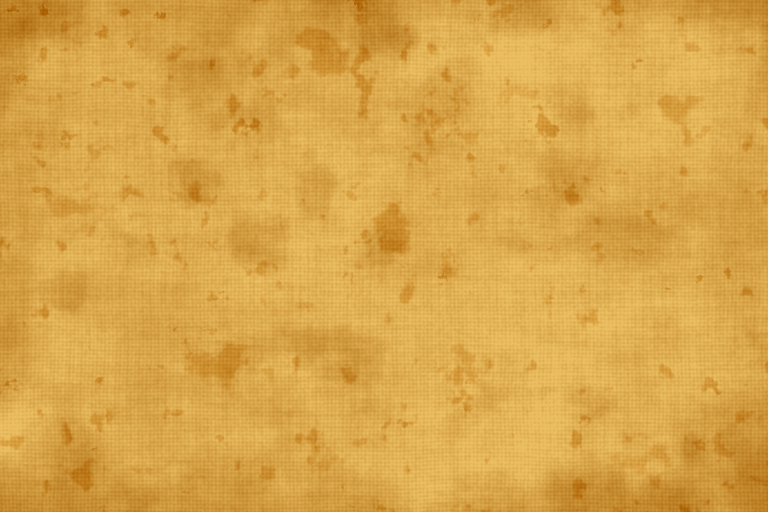
Write a Shadertoy shader that draws this texture.

```glsl
// Aged golden canvas: fine woven threads, cloudy fading, ragged brown stains and worn edges.

float hash(vec2 p)
{
    vec3 q = fract(vec3(p.xyx) * 0.1031);
    q += dot(q, q.yzx + 33.33);
    return fract((q.x + q.y) * q.z);
}

float noise(vec2 p)
{
    vec2 cell = floor(p), f = fract(p);
    f = f * f * (3.0 - 2.0 * f);
    float low = mix(hash(cell), hash(cell + vec2(1, 0)), f.x);
    float high = mix(hash(cell + vec2(0, 1)), hash(cell + vec2(1, 1)), f.x);
    return mix(low, high, f.y);
}

float fbm(vec2 p)
{
    float sum = 0.0, amplitude = 0.516;
    for (int octave = 0; octave < 5; octave++) {
        sum += amplitude * noise(p);
        p = mat2(1.6, 1.2, -1.2, 1.6) * p + 17.3;
        amplitude *= 0.5;
    }
    return sum;
}

// Ragged blots, at most one per grid cell; size is relative to the cell
float blots(vec2 p, float size, float density, float seed)
{
    vec2 home = floor(p);
    float ragged = fbm(p * 8.0 + seed) - 0.5;
    vec2 bend = vec2(noise(p * 4.0 + seed), noise(p * 4.0 - seed)) - 0.5;
    float cover = 0.0;
    for (int j = -1; j <= 1; j++)
    for (int i = -1; i <= 1; i++) {
        vec2 cell = home + vec2(i, j);
        vec2 key = cell + seed;
        vec2 centre = cell + 0.15 + 0.7 * vec2(hash(key), hash(key + 41.7));
        float radius = size * mix(0.5, 1.2, hash(key + 73.1));
        vec2 d = p - centre + bend * size * 1.6;
        d.y *= mix(0.8, 1.6, hash(key + 19.9));
        float blot = smoothstep(1.2, 0.3, length(d) / radius + ragged * 3.4);
        float strength = mix(0.35, 1.0, hash(key + 57.3));
        cover = max(cover, blot * strength * step(hash(key + 97.5), density));
    }
    return cover;
}

// Square weave with uneven threads, faded out where pixels are too coarse
float weave(vec2 p)
{
    vec2 thread = p * 133.0;
    vec2 wobble = vec2(noise(p * 9.0), noise(p * 9.0 + 31.0)) * 0.7;
    vec2 ridge = cos(6.28318 * (thread + wobble));
    float fade = smoothstep(0.6, 0.35, 133.0 / iResolution.y);
    float streaks = noise(vec2(thread.x, p.y * 14.0)) + noise(vec2(p.x * 14.0, thread.y + 50.0)) - 1.0;
    return 0.095 * fade * (ridge.x + ridge.y) + 0.17 * streaks;
}

void mainImage(out vec4 fragColor, in vec2 fragCoord)
{
    vec2 p = fragCoord / iResolution.y;
    float width = iResolution.x / iResolution.y;

    // Broad fading, threads and fine fibres
    float tone = 0.98 + 0.8 * (fbm(p * 3.2 + 5.0) - 0.5);
    tone += weave(p) + 0.24 * (noise(p * 230.0) - 0.5);
    tone += 0.4 * (fbm(p * vec2(17.0, 21.0) + 33.0) - 0.5);

    // Soft brown mottling
    float mottle = smoothstep(0.53, 0.76, fbm(p * vec2(8.0, 9.5) + 60.0));
    tone -= 0.4 * mottle;

    // Dirt creeping in from the edges, heaviest at the right
    float rough = (fbm(p * 7.0 + 90.0) - 0.5) * 0.5;
    float side = min(p.x * 1.4, (width - p.x) * 0.7);
    float end = min(p.y, 1.0 - p.y) * 1.5;
    float grime = smoothstep(0.2, -0.06, min(side, end) + rough);
    float corner = smoothstep(0.38, 0.0, length(vec2(side, end)) + rough);
    tone -= 0.5 * grime + 0.45 * corner;

    // Large stains, middling spots and ragged flecks
    float stain = 0.75 * blots(p * 4.2, 0.16, 0.5, 11.0);
    stain = max(stain, 0.7 * blots(p * 9.0 + 3.0, 0.16, 0.3, 29.0));
    stain = max(stain, 0.7 * blots(p * 18.0 + 7.0, 0.17, 0.12, 53.0));
    float flecks = smoothstep(0.68, 0.82, fbm(p * vec2(24.0, 21.0) + 140.0));
    stain = max(stain, 0.6 * flecks);
    tone -= 0.95 * stain;

    // Brown to gold ramp, with stains turned slightly orange
    vec3 brown = vec3(0.74, 0.50, 0.145), gold = vec3(0.88, 0.69, 0.33);
    vec3 color = mix(brown, gold, clamp(tone, -0.9, 1.3));
    color += stain * vec3(0.02, -0.01, -0.04);
    fragColor = vec4(clamp(color, 0.0, 1.0), 1.0);
}
```
